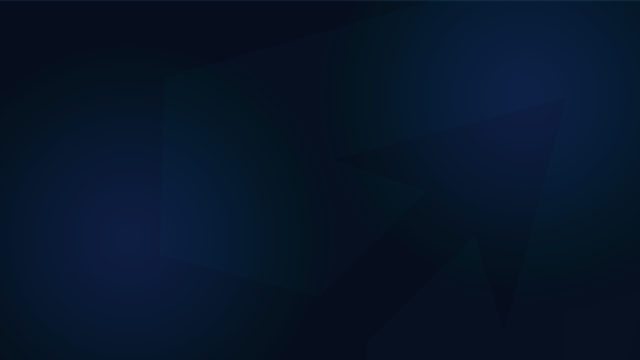
This background is drawn by a WebGL 1 fragment shader. Its source:

```glsl
precision highp float;
// Dark navy backdrop with two soft blue glows under a faint tilted panel.
// The panel is a signed-distance polygon whose outline leaves an arrow-shaped
// gap; a second small panel sits in the lower right corner.

uniform vec2 u_resolution;

// Adds one polygon edge: squared distance in d, inside/outside sign in s.
void edge(vec2 p, vec2 a, vec2 b, inout float d, inout float s) {
  vec2 e = b - a;
  vec2 w = p - a;
  vec2 q = w - e * clamp(dot(w, e) / dot(e, e), 0.0, 1.0);
  d = min(d, dot(q, q));
  bool above = p.y >= a.y;
  bool below = p.y < b.y;
  bool leftSide = e.x * w.y > e.y * w.x;
  if ((above && below && leftSide) || (!above && !below && !leftSide)) s = -s;
}

// Signed distance to the panel, negative inside.
float panel(vec2 p) {
  float d = 100.0;
  float s = 1.0;
  // outer outline
  edge(p, vec2(0.444, 0.292), vec2(0.458, 0.785), d, s);
  edge(p, vec2(0.458, 0.785), vec2(2.600, 1.400), d, s);
  edge(p, vec2(2.600, 1.400), vec2(2.600, -0.200), d, s);
  edge(p, vec2(2.600, -0.200), vec2(1.019, -0.200), d, s);
  edge(p, vec2(1.019, -0.200), vec2(1.019, 0.051), d, s);
  // arrow gap
  edge(p, vec2(1.019, 0.051), vec2(1.319, 0.345), d, s);
  edge(p, vec2(1.319, 0.345), vec2(1.400, 0.074), d, s);
  edge(p, vec2(1.400, 0.074), vec2(1.574, 0.729), d, s);
  edge(p, vec2(1.574, 0.729), vec2(0.926, 0.556), d, s);
  edge(p, vec2(0.926, 0.556), vec2(1.185, 0.468), d, s);
  edge(p, vec2(1.185, 0.468), vec2(0.887, 0.174), d, s);
  edge(p, vec2(0.887, 0.174), vec2(0.444, 0.292), d, s);
  return s * sqrt(d);
}

// Radial glow: teal-black rim rising to a blue core.
vec3 addGlow(vec3 color, vec2 p, vec2 center) {
  float t = clamp(1.0 - length(p - center) / 0.58, 0.0, 1.0);
  color = mix(color, vec3(0.018, 0.071, 0.118), smoothstep(0.0, 0.22, t));
  color = mix(color, vec3(0.030, 0.098, 0.200), smoothstep(0.12, 0.65, t));
  return mix(color, vec3(0.054, 0.115, 0.262), smoothstep(0.5, 1.0, t));
}

void main() {
  // Canvas heights, with the composition centred horizontally.
  vec2 p = (gl_FragCoord.xy - vec2(0.5 * u_resolution.x, 0.0)) / u_resolution.y;
  p.x += 0.889;
  float soft = 0.75 / u_resolution.y;

  // base and glows
  vec3 color = vec3(0.025, 0.050, 0.115);
  color = addGlow(color, p, vec2(0.359, 0.340));
  color = addGlow(color, p, vec2(1.458, 0.734));

  // tilted panel
  float lit = 1.0 - smoothstep(-soft, soft, panel(p));
  color += lit * vec3(-0.003, 0.014, 0.014);

  // corner panel
  float corner = max(1.565 - p.x, p.y - 0.132 - 0.27 * (p.x - 1.565));
  corner = max(corner, (p.x - 1.741) - 0.31 * p.y);
  color += (1.0 - smoothstep(-soft, soft, corner)) * vec3(0.004, 0.003, 0.006);

  // thin highlight along the top border
  color += smoothstep(0.9965 - soft, 0.9965 + soft, p.y) * vec3(0.03, 0.06, 0.07);

  gl_FragColor = vec4(color, 1.0);
}
```
